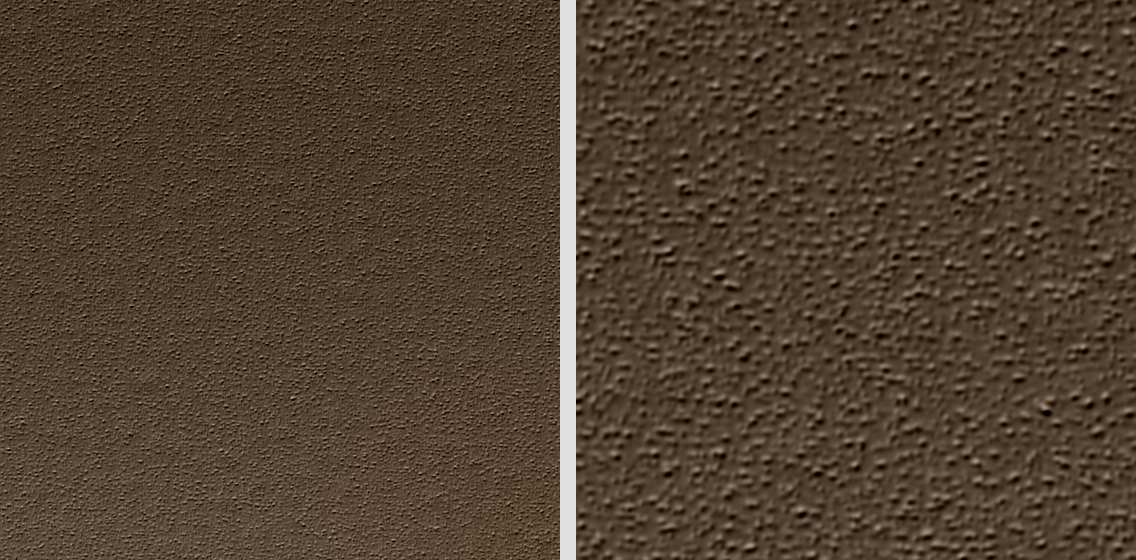
Left: the whole. Right: its middle third, enlarged.
Give the GLSL for this texture, as a WebGL 1 fragment shader.

```glsl
precision highp float;
// Brown woven fabric: short broken dashes in loose rows and columns, paler toward the bottom.

uniform vec2 u_resolution;

const vec3 BASE_COLOR = vec3(0.319, 0.248, 0.188);
const vec3 WARM_TINT = vec3(0.010, 0.000, -0.016);

const vec2 GRAIN_CELLS = vec2(124.0, 160.0); // dashes across and up the canvas
const vec2 FIBRE_CELLS = vec2(185.0, 180.0); // finer threads between dashes
const vec2 MOTTLE_CELLS = vec2(19.0, 26.0);  // broad uneven patches
const float GRAIN_GAIN = 0.78;
const float FIBRE_GAIN = 0.44;
const float MOTTLE_GAIN = 0.08;
const float RIB_GAIN = 0.010;

const vec2 GRAIN_LIGHT = vec2(-0.22, 0.975);
const vec2 FIBRE_LIGHT = vec2(-0.80, 0.60);
const float BUMP_FALLOFF = 7.0;
const vec2 JITTER = vec2(0.92, 0.78);

const float TOP_SHADE = -0.033;
const float BOTTOM_LIFT = 0.082;
const float CORNER_SHADE = 0.022;

vec3 hash3(vec2 cell) {
  vec3 h = fract(cell.xyx * vec3(0.1031, 0.1030, 0.0973));
  h += dot(h, h.yxz + 33.33);
  return fract((h.xxy + h.yzz) * h.zyx);
}

// Lit slope of scattered round bumps, one per jittered cell; few stand tall.
float bumpRelief(vec2 p, vec2 light) {
  vec2 cell = floor(p);
  float relief = 0.0;
  for (int j = -1; j <= 1; j++) {
    for (int i = -1; i <= 1; i++) {
      vec2 neighbour = cell + vec2(float(i), float(j));
      vec3 rnd = hash3(neighbour + 7.0);
      vec2 d = p - neighbour - 0.5 - JITTER * (rnd.xy - 0.5);
      float bumpHeight = mix(0.25, 2.0, rnd.z * rnd.z);
      relief += bumpHeight * exp(-BUMP_FALLOFF * dot(d, d)) * dot(d, light);
    }
  }
  return relief;
}

// Slight undulation that keeps the rows and columns from running straight.
vec2 threadWave(vec2 p) {
  float rise = sin(p.x * 41.0 + 2.0 * sin(p.y * 31.0))
             + 0.5 * sin(p.x * 87.0 + p.y * 53.0);
  float drift = sin(p.y * 67.0 + 2.0 * sin(p.x * 29.0));
  return vec2(drift * 0.0008, rise * 0.0008);
}

// Faint uneven vertical ribs.
float ribs(vec2 p) {
  return sin(p.x * 173.0 + 1.5 * sin(p.y * 23.0))
       * sin(p.x * 59.0 + 2.0 * sin(p.y * 17.0 + 1.0));
}

void main() {
  vec2 uv = gl_FragCoord.xy / u_resolution;
  vec2 p = gl_FragCoord.xy / u_resolution.y;
  vec2 cloth = p + threadWave(p);

  // Surface relief
  float shade = GRAIN_GAIN * bumpRelief(cloth * GRAIN_CELLS, GRAIN_LIGHT);
  shade += FIBRE_GAIN * bumpRelief(cloth * FIBRE_CELLS + 41.0, FIBRE_LIGHT);
  shade += MOTTLE_GAIN * bumpRelief(p * MOTTLE_CELLS + 83.0, GRAIN_LIGHT);
  shade += RIB_GAIN * ribs(p);

  // Broad lighting, with a darker, warmer lower right corner
  float corner = smoothstep(0.5, 1.0, uv.x) * (1.0 - smoothstep(0.0, 0.4, uv.y));
  shade += TOP_SHADE + BOTTOM_LIFT * pow(1.0 - uv.y, 1.6);
  shade -= CORNER_SHADE * corner;

  vec3 color = BASE_COLOR + shade + WARM_TINT * corner;
  gl_FragColor = vec4(clamp(color, 0.0, 1.0), 1.0);
}
```
